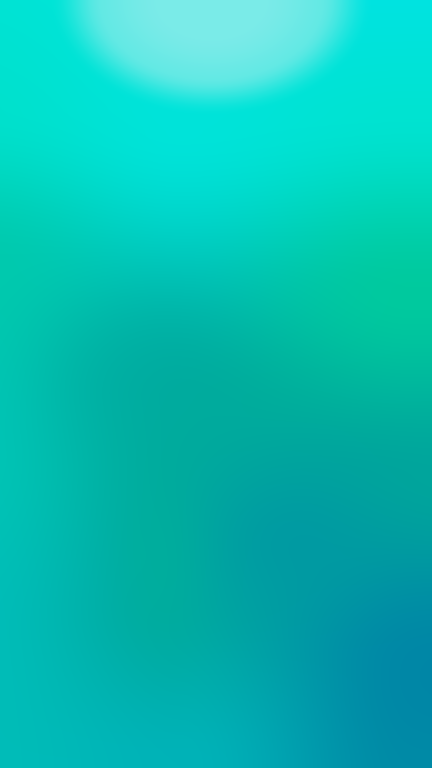
Reproduce this background procedurally as a Shadertoy shader.

```glsl
// Soft elliptical falloff, 1 at the centre
float glow(vec2 p, vec2 centre, vec2 radius) {
    vec2 q = (p - centre) / radius;
    return exp(-dot(q, q));
}

// Vertical ramp through five colours; stops hold the inner three heights and the last
vec3 ramp(float depth, vec4 stops, vec3 a, vec3 b, vec3 c, vec3 d, vec3 e) {
    vec3 colour = mix(a, b, clamp(depth / stops.x, 0.0, 1.0));
    colour = mix(colour, c, smoothstep(stops.x, stops.y, depth));
    colour = mix(colour, d, smoothstep(stops.y, stops.z, depth));
    return mix(colour, e, smoothstep(stops.z, stops.w, depth));
}

void mainImage(out vec4 fragColor, in vec2 fragCoord) {
    vec2 uv = fragCoord / iResolution.xy;
    float depth = 1.0 - uv.y;

    // Colour ramps down the left, middle and right
    vec3 left = ramp(depth, vec4(0.14, 0.34, 0.58, 0.82),
        vec3(0.0, 0.89, 0.83), vec3(0.0, 0.88, 0.80), vec3(0.0, 0.79, 0.68),
        vec3(0.0, 0.77, 0.71), vec3(0.0, 0.74, 0.72));
    vec3 middle = ramp(depth, vec4(0.17, 0.52, 0.78, 1.0),
        vec3(0.0, 0.90, 0.87), vec3(0.0, 0.89, 0.85), vec3(0.0, 0.67, 0.61),
        vec3(0.0, 0.66, 0.63), vec3(0.0, 0.70, 0.72));
    vec3 right = ramp(depth, vec4(0.14, 0.38, 0.62, 0.86),
        vec3(0.0, 0.89, 0.88), vec3(0.0, 0.89, 0.82), vec3(0.0, 0.79, 0.62),
        vec3(0.0, 0.65, 0.61), vec3(0.0, 0.55, 0.65));

    // Blend the ramps across the width
    vec3 colour = mix(left, middle, smoothstep(-0.05, 0.42, uv.x));
    colour = mix(colour, right, smoothstep(0.42, 0.95, uv.x));

    // Teal shade, blue pools and a faint green haze
    colour = mix(colour, vec3(0.0, 0.67, 0.64), 0.45 * glow(uv, vec2(0.31, 0.51), vec2(0.20, 0.10)));
    colour = mix(colour, vec3(0.0, 0.59, 0.64), 0.70 * glow(uv, vec2(0.68, 0.30), vec2(0.22, 0.10)));
    colour = mix(colour, vec3(0.0, 0.51, 0.65), 0.60 * glow(uv, vec2(1.02, 0.12), vec2(0.20, 0.11)));
    colour = mix(colour, vec3(0.0, 0.70, 0.60), 0.50 * glow(uv, vec2(0.37, 0.27), vec2(0.11, 0.12)));

    // Pale light at the top
    float rim = length((uv - vec2(0.49, 1.0)) / vec2(0.36, 0.145));
    vec3 pale = mix(vec3(0.48, 0.92, 0.91), vec3(0.36, 0.91, 0.89), smoothstep(0.3, 0.9, rim));
    colour = mix(colour, pale, 1.0 - smoothstep(0.70, 1.04, rim));

    fragColor = vec4(colour, 1.0);
}
```
